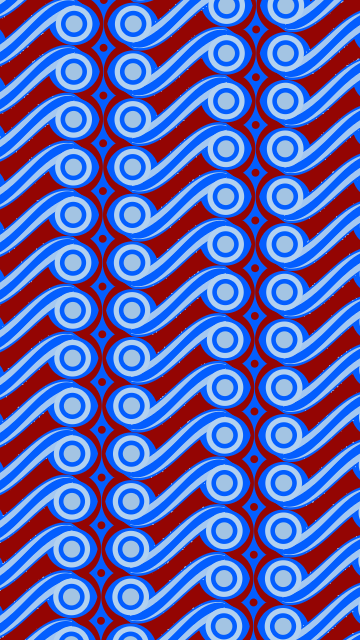
Give the GLSL for this pattern, as a Shadertoy shader.

```glsl
// Slanted columns of S-shaped scrolls ending in ringed discs, with small stars between them.

const float HEIGHT = 768.0;               // design units over the canvas height
const vec2 PERIOD = vec2(183.0, 57.3);    // column width, row height
const vec2 ORIGIN = vec2(215.7, 693.0);   // centre of one scroll
const float COLUMN_RISE = 22.0;           // vertical shift from column to column
const float COLUMN_LEAN = 0.0045;         // slight sideways drift with height
const vec2 DISC = vec2(56.0, 11.0);       // disc centre relative to the scroll centre

const vec3 RED = vec3(0.58, 0.02, 0.01);
const vec3 BLUE = vec3(0.01, 0.37, 1.0);
const vec3 PALE = vec3(0.70, 0.82, 0.94);
const vec3 CORE = vec3(0.64, 0.77, 0.89);

float hash(vec2 p) {
    vec3 q = fract(p.xyx * 0.1031);
    q += dot(q, q.yzx + 33.33);
    return fract((q.x + q.y) * q.z);
}

// Wraps a coordinate to a range centred on zero.
float wrap(float x, float period) {
    return x - period * round(x / period);
}

// Antialiased coverage of a signed distance.
float cover(float dist, float pixel) {
    return clamp(0.5 - dist / pixel, 0.0, 1.0);
}

// Signed distance to the strip between two heights.
float strip(float y, float low, float high) {
    return max(low - y, y - high);
}

// Thickness of a pale stripe; it swells at its disc and tapers away from it.
float stripeWidth(float s) {
    return 8.0 - 4.0 * s - 3.6 * s * s;
}

// Pointed oval around a disc.
float eye(vec2 p) {
    return length(vec2(p.x, abs(p.y) + 6.1)) - 31.6;
}

vec3 drawScroll(vec3 color, vec2 p, float pixel, float fleck) {
    float x = min(p.x, DISC.x);
    float beyond = p.x - x;
    float phase = x * 1.5708 / DISC.x;
    float s = sin(phase);
    float slope = 0.9 * cos(phase);
    float scale = inversesqrt(1.0 + slope * slope);

    // Height above the S-shaped centre line, wrapped over the rows
    float y = wrap(p.y - 32.0 * s, PERIOD.y);
    float halfWidth = 17.0 - 7.0 * pow(x / DISC.x, 2.0) - 0.7 * beyond;
    float body = (abs(y) - halfWidth) * scale;
    color = mix(color, BLUE, cover(body, pixel));

    // Two opposed stripes inside a thin blue outline
    float inner = halfWidth - 3.0;
    float upper = strip(y, inner - stripeWidth(s), inner);
    float lower = strip(y, -inner, -inner + stripeWidth(-s));
    float stripes = max(min(upper, lower) * scale, beyond - 0.5);
    color = mix(color, PALE, cover(stripes, pixel));

    // Sparse pale specks along the outer edge
    float speck = step(0.94, fleck) * cover(abs(body) - 0.7, pixel);
    return mix(color, PALE, 0.7 * speck * step(p.x, DISC.x - 24.0));
}

vec3 drawDisc(vec3 color, vec2 p, float pixel) {
    float r = length(p);
    color = mix(color, PALE, cover(r - 22.0, pixel));
    color = mix(color, BLUE, cover(r - 15.7, pixel));
    return mix(color, CORE, cover(r - 10.2, pixel));
}

// Concave star left between four discs, with a dot in its middle.
vec3 drawStar(vec3 color, vec2 fromDisc, vec2 fromStar, float pixel) {
    float star = max(35.3 - length(fromDisc), -fromDisc.x);
    color = mix(color, BLUE, cover(star, pixel));
    return mix(color, RED, cover(length(fromStar) - 4.7, pixel));
}

void mainImage(out vec4 fragColor, in vec2 fragCoord) {
    float pixel = HEIGHT / iResolution.y;
    vec2 canvas = fragCoord * pixel;

    // Repeat columns along the leaning lattice
    vec2 p = canvas - ORIGIN;
    p.x -= COLUMN_LEAN * p.y;
    float column = round(p.x / PERIOD.x);
    p -= column * vec2(PERIOD.x, COLUMN_RISE);

    // Half-turn symmetry: both ends of a scroll share one description
    p *= p.x < 0.0 ? -1.0 : 1.0;

    vec2 fromDisc = vec2(p.x - DISC.x, wrap(p.y - DISC.y, PERIOD.y));
    vec2 fromStar = vec2(p.x - 0.5 * PERIOD.x,
                         wrap(p.y - DISC.y - 0.5 * PERIOD.y, PERIOD.y));

    vec3 color = drawStar(RED, fromDisc, fromStar, pixel);
    color = mix(color, BLUE, cover(eye(fromDisc), pixel));
    color = drawScroll(color, p, pixel, hash(floor(canvas / 1.5)));
    color = drawDisc(color, fromDisc, pixel);
    fragColor = vec4(color, 1.0);
}
```
